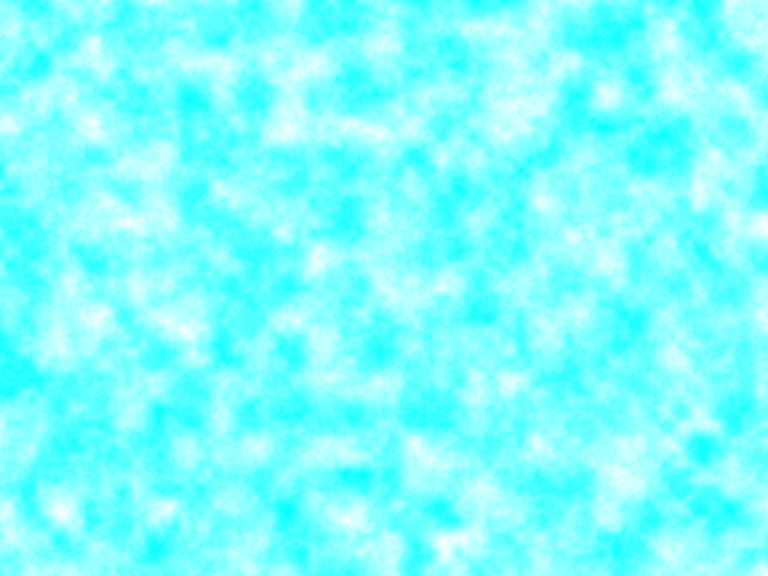
Reproduce this texture procedurally as a WebGL 2 fragment shader.

```glsl
#version 300 es
precision highp float;
// Soft cyan and white cloud texture.
// Octaves of smooth value noise are summed, and the sum drives the
// red channel alone, so the colour runs from pure cyan to white.

uniform vec2 u_resolution;
out vec4 fragColor;

const int OCTAVES = 6;
const float GAIN = 0.55;
const float CELLS_PER_HEIGHT = 18.0;
const float MEAN_RED = 0.495;
const float CONTRAST = 1.3;

// Sine hash: lattice point to [0, 1)
float hash(vec2 p) {
    return fract(sin(dot(p, vec2(12.9898, 78.233))) * 43758.5453);
}

// Value noise with smooth interpolation between lattice points
float valueNoise(vec2 p) {
    vec2 cell = floor(p);
    vec2 f = fract(p);
    vec2 blend = f * f * (3.0 - 2.0 * f);
    float bottom = mix(hash(cell), hash(cell + vec2(1.0, 0.0)), blend.x);
    float top = mix(hash(cell + vec2(0.0, 1.0)), hash(cell + vec2(1.0)), blend.x);
    return mix(bottom, top, blend.y);
}

// Octave sum, normalised to [0, 1]
float cloudNoise(vec2 p, int octaves, float gain) {
    float sum = 0.0;
    float total = 0.0;
    float amplitude = 1.0;
    for (int i = 0; i < octaves; i++) {
        sum += amplitude * valueNoise(p);
        total += amplitude;
        p = p * 2.0 + vec2(17.3, 9.7);
        amplitude *= gain;
    }
    return sum / total;
}

// Cyan at zero, white at one
vec3 cloudColor(float density) {
    float red = MEAN_RED + CONTRAST * (density - 0.5);
    return vec3(clamp(red, 0.0, 1.0), 1.0, 1.0);
}

void main() {
    vec2 uv = gl_FragCoord.xy / u_resolution.y;
    float density = cloudNoise(uv * CELLS_PER_HEIGHT + 3.0, OCTAVES, GAIN);
    fragColor = vec4(cloudColor(density), 1.0);
}
```
